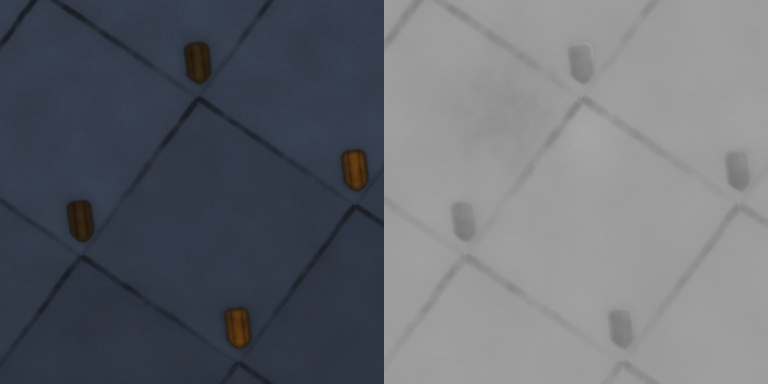
Give the GLSL for this texture map, as a Shadertoy shader.

```glsl
const vec2 CORNER = vec2(0.516, 0.255);    // joint where four slates meet
const vec2 STEP_A = vec2(0.409, 0.279);    // slate edge, down to the right
const vec2 STEP_B = vec2(-0.305, 0.411);   // slate edge, down to the left
const vec2 CLIP_OFFSET = vec2(0.0, -0.089);

vec2 hashGradient(vec2 cell) {
    float angle = 6.2832 * fract(sin(dot(cell, vec2(127.1, 311.7))) * 4375.85);
    return vec2(cos(angle), sin(angle));
}

float gradientNoise(vec2 p) {
    vec2 i = floor(p), f = p - i;
    vec2 w = f * f * f * (f * (f * 6.0 - 15.0) + 10.0);
    float a = dot(hashGradient(i), f);
    float b = dot(hashGradient(i + vec2(1, 0)), f - vec2(1, 0));
    float c = dot(hashGradient(i + vec2(0, 1)), f - vec2(0, 1));
    float d = dot(hashGradient(i + vec2(1, 1)), f - vec2(1, 1));
    return mix(mix(a, b, w.x), mix(c, d, w.x), w.y);
}

float fbm(vec2 p) {
    float sum = 0.0, gain = 0.6;
    for (int i = 0; i < 4; i++) {
        sum += gain * gradientNoise(p);
        p = mat2(1.6, 1.2, -1.2, 1.6) * p + 3.7;
        gain *= 0.55;
    }
    return sum;
}

float softSpot(vec2 p, vec2 centre, float radius) {
    vec2 d = (p - centre) / radius;
    return exp(-dot(d, d));
}

// Joint that is darkest just past each corner and fades along the edge
float jointShade(float dist, float along, float width, float wear) {
    float line = 1.0 - smoothstep(width * 0.2, width, abs(dist));
    float halo = 0.25 * exp(-abs(dist) / (width * 1.6));
    float fade = mix(1.0, 0.28, smoothstep(0.05, 0.95, fract(along)));
    return (line * 0.8 + halo) * fade * clamp(0.9 + 1.3 * wear, 0.3, 1.3);
}

float joints(vec2 cell, float width, float wear) {
    vec2 dist = (cell - round(cell)) * vec2(length(STEP_A), length(STEP_B));
    return max(jointShade(dist.x, cell.y, width, wear),
               jointShade(dist.y, cell.x, width, wear));
}

// Rounded capsule with a tapered lower end
float clipDistance(vec2 q) {
    vec2 d = abs(q);
    d.x += 0.6 * max(q.y - 0.026, 0.0);
    d -= vec2(0.032, 0.055) - 0.02;
    return length(max(d, 0.0)) + min(max(d.x, d.y), 0.0) - 0.02;
}

vec3 slateColour(vec2 p, vec2 cell, float wear) {
    vec2 id = floor(cell);
    float depth = smoothstep(-1.5, 1.5, id.x + id.y);
    vec3 colour = mix(vec3(0.212, 0.246, 0.306), vec3(0.175, 0.202, 0.258), depth);
    float grain = gradientNoise(p * 95.0);
    colour *= 1.0 + 0.13 * fbm(p * 7.0) + 0.04 * grain;
    float rust = smoothstep(0.05, 0.4, fbm(p * 9.0 + 17.0));
    colour += rust * depth * vec3(0.018, -0.002, -0.012);
    return mix(colour, vec3(0.095, 0.105, 0.125), min(0.85 * joints(cell, 0.012, wear), 0.9));
}

vec3 clipColour(vec2 q, float dist, vec2 id, float wear) {
    float bright = mod(id.x, 2.0);
    vec3 body = mix(vec3(0.18, 0.125, 0.065), vec3(0.34, 0.205, 0.07), bright);
    float ridge = exp(-pow(q.x / 0.009, 2.0));
    float crease = exp(-pow((abs(q.x) - 0.014) / 0.004, 2.0));
    body *= 0.95 + 0.2 * ridge - 0.2 * crease + 0.5 * wear;
    body += (1.0 - bright) * max(wear, 0.0) * vec3(-0.03, 0.06, 0.01);
    float rim = smoothstep(-0.014, -0.002, dist);
    float tip = smoothstep(0.032, 0.052, q.y);
    return mix(body, vec3(0.125, 0.115, 0.10), max(rim * 0.8, tip * 0.75));
}

float roughness(vec2 p, vec2 cell, float wear) {
    float value = 0.615 + 0.025 * fbm(p * 5.0 + 8.0) + 0.006 * gradientNoise(p * 80.0);
    value -= 0.045 * softSpot(p, vec2(0.32, 0.29), 0.16) * (1.0 + wear);
    value += 0.035 * softSpot(p, vec2(0.52, 0.35), 0.09);
    return value - 0.075 * joints(cell, 0.018, wear);
}

float clipRoughness(vec2 q, float dist, float wear) {
    float value = 0.51 + 0.9 * q.x - 0.5 * q.y + 0.06 * wear;
    return value + 0.05 * smoothstep(-0.012, 0.0, dist);
}

void mainImage(out vec4 fragColor, in vec2 fragCoord) {
    vec2 uv = fragCoord / iResolution.xy;
    vec2 p = vec2(fract(uv.x * 2.0), 1.0 - uv.y);

    // Slanted slate grid with slightly uneven edges
    mat2 lattice = mat2(STEP_A, STEP_B);
    mat2 toCell = inverse(lattice);
    vec2 wobble = 0.004 * vec2(fbm(p * 12.0), fbm(p * 12.0 + 31.0));
    vec2 cell = toCell * (p + wobble - CORNER);
    float wear = fbm(p * 16.0 + 5.0);

    // One tilted clip above every corner
    vec2 clipId = round(toCell * (p - CORNER - CLIP_OFFSET));
    vec2 local = p - CORNER - CLIP_OFFSET - lattice * clipId;
    vec2 q = vec2(dot(local, vec2(0.993, -0.12)), dot(local, vec2(0.12, 0.993)));
    float dist = clipDistance(q + wobble);
    float mask = 1.0 - smoothstep(-0.003, 0.004, dist);
    float shadow = 0.2 * exp(-max(dist, 0.0) / 0.01);

    // Left panel: colour; right panel: roughness
    vec3 colour = slateColour(p, cell, wear) * (1.0 - shadow);
    colour = mix(colour, clipColour(q, dist, clipId, wear), mask);
    float rough = roughness(p, cell, wear) * (1.0 - 0.25 * shadow);
    rough = mix(rough, clipRoughness(q, dist, wear), mask);
    fragColor = vec4(uv.x < 0.5 ? colour : vec3(rough), 1.0);
}
```
